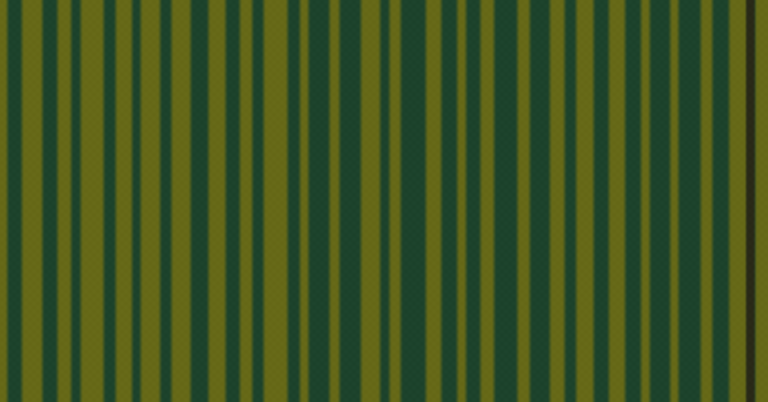
A WebGL 1 fragment shader for this pattern:

```glsl
precision highp float;

uniform vec2 u_resolution;

const float TAU = 6.2831853;

// Number of stripe edges across the canvas; even, so the stripes wrap.
const float EDGES = 50.0;

float hash(float n) {
    return fract(sin(n * 12.9898 + 4.1) * 43758.5453);
}

// Position of a jittered edge, in units of the mean stripe width.
// Closing edges sit a little early, so that the dark gaps are wider.
float edgePosition(float index) {
    float wrapped = mod(index + 0.5, EDGES) - 0.5;
    float jitter = smoothstep(0.0, 1.0, hash(floor(wrapped + 0.5))) - 0.5;
    return index + 0.68 * jitter - 0.08 * mod(index, 2.0);
}

// Coverage of the light stripes: even edges open one, odd edges close it.
float stripes(float s) {
    float nearest = floor(s + 0.5);
    float blur = max(0.18, 0.7 * EDGES / u_resolution.x);
    float coverage = mod(nearest - 1.0, 2.0);
    for (int i = -1; i <= 1; i++) {
        float index = nearest + float(i);
        float direction = 1.0 - 2.0 * mod(index, 2.0);
        float edge = edgePosition(index);
        coverage += direction * smoothstep(edge - blur, edge + blur, s);
    }
    return clamp(coverage, 0.0, 1.0);
}

void main() {
    vec2 uv = fract(gl_FragCoord.xy / u_resolution);

    vec3 green = vec3(0.11, 0.26, 0.17);
    vec3 olive = vec3(0.40, 0.41, 0.09);
    vec3 umber = vec3(0.16, 0.16, 0.09);

    // The half step puts the wrap inside a stripe, away from its edges.
    vec3 color = mix(green, olive, stripes(uv.x * EDGES + 0.5));

    // Thin dark line in the last gap.
    color = mix(umber, color, smoothstep(0.003, 0.008, abs(uv.x - 0.977)));

    // Faint weave with whole repeats in both directions.
    color += 0.006 * sin(TAU * 96.0 * uv.x) * sin(TAU * 50.0 * uv.y);

    gl_FragColor = vec4(color, 1.0);
}
```
